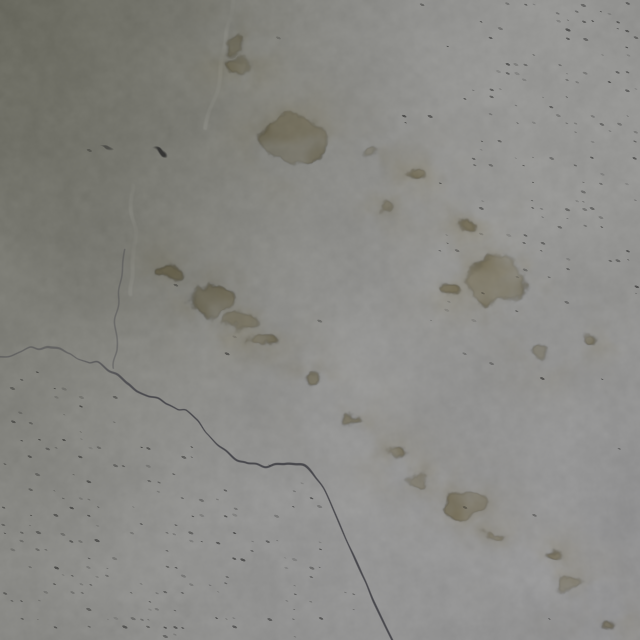
A WebGL 1 fragment shader for this texture:

```glsl
precision highp float;
uniform vec2 u_resolution;

#define SHADE_DARK vec3(0.425, 0.425, 0.385)
#define SHADE_LIGHT vec3(0.583, 0.583, 0.575)
#define STAIN_TINT vec3(0.83, 0.80, 0.70)
#define HALO_TINT vec3(0.95, 0.93, 0.87)
#define CRACK_COLOR vec3(0.27, 0.27, 0.29)
#define CRACK_WIDTH 0.0016
#define STAIN_WARP 0.036
#define STAIN_STEPS 13.0
#define PIT_CELLS 75.0
#define PIT_DENSITY 0.17
#define MOTTLE 0.055
#define GRAIN 0.035

float hash(vec2 p) {
  return fract(sin(dot(p, vec2(127.1, 311.7))) * 43758.5);
}

float noise(vec2 p) {
  vec2 i = floor(p), f = fract(p);
  f = f * f * (3.0 - 2.0 * f);
  float low = mix(hash(i), hash(i + vec2(1.0, 0.0)), f.x);
  float high = mix(hash(i + vec2(0.0, 1.0)), hash(i + vec2(1.0)), f.x);
  return mix(low, high, f.y);
}

float fbm(vec2 p) {
  float sum = 0.0, amp = 0.533;
  for (int i = 0; i < 4; i++) {
    sum += amp * noise(p);
    p = mat2(1.6, 1.2, -1.2, 1.6) * p + 7.3;
    amp *= 0.5;
  }
  return sum;
}

// Height of the main crack, falling from the left edge to the bottom
float crackHeight(float x) {
  float bump = (x - 0.49) / 0.06;
  float wobble = 0.034 * (noise(vec2(x * 14.0, 3.0)) - 0.5)
               + 0.009 * (noise(vec2(x * 65.0, 8.0)) - 0.5);
  return 0.455 - 1.2 * x * x + 0.095 * exp(-bump * bump) + wobble;
}

float mainCrack(vec2 p) {
  float h = crackHeight(p.x);
  float slope = (crackHeight(p.x + 0.002) - crackHeight(p.x - 0.002)) / 0.004;
  return abs(p.y - h) / sqrt(1.0 + slope * slope);
}

// Distance to a straight segment
float segment(vec2 p, vec2 a, vec2 b) {
  vec2 pa = p - a, ba = b - a;
  return length(pa - ba * clamp(dot(pa, ba) / dot(ba, ba), 0.0, 1.0));
}

// Ragged blots scattered along two diagonal bands
float stainDistance(vec2 p) {
  vec2 warped = p + STAIN_WARP * (vec2(fbm(p * 28.0), fbm(p * 28.0 + 31.0)) - 0.5);
  float d = 1.0;
  for (int i = 0; i < 26; i++) {
    float band = mod(float(i), 2.0), k = floor(float(i) / 2.0);
    vec2 seed = vec2(k + 1.0, band * 17.0 + 4.0);
    vec2 jitter = vec2(hash(seed + 5.0), hash(seed + 9.0)) - 0.5;
    vec2 start = mix(vec2(0.34, 0.92), vec2(0.22, 0.61), band);
    vec2 end = mix(vec2(0.92, 0.43), vec2(0.99, 0.02), band);
    vec2 center = mix(start, end, (k + 0.5) / STAIN_STEPS) + jitter * mix(0.11, 0.05, band);
    float big = step(abs(mod(k + 2.0 * band, 7.0) - 3.0), 0.5);
    float radius = mix(mix(0.006, 0.015, hash(seed)), mix(0.039, 0.027, band), big);
    d = min(d, length((warped - center) * vec2(0.85, 1.1)) - radius);
  }
  return d;
}

// Small dark pits, denser at the upper right and below the crack
float pits(vec2 p) {
  vec2 cell = floor(p * PIT_CELLS), f = fract(p * PIT_CELLS);
  vec2 mid = (cell + 0.5) / PIT_CELLS;
  float right = smoothstep(0.55, 0.9, mid.x) * smoothstep(0.35, 0.65, mid.y);
  float below = smoothstep(0.0, 0.1, crackHeight(mid.x) - mid.y);
  float density = PIT_DENSITY * max(right, below) + 0.008;
  vec2 center = 0.35 + 0.3 * vec2(hash(cell + 3.0), hash(cell + 11.0));
  vec2 q = f - center;
  float d = length(vec2(q.x * 0.75, (q.y + 0.3 * q.x) * 1.4));
  float radius = mix(0.07, 0.22, hash(cell + 23.0));
  float shape = 1.0 - smoothstep(radius - 0.07, radius + 0.08, d);
  return shape * step(1.0 - density, hash(cell)) * mix(0.1, 0.45, hash(cell + 41.0));
}

float darkChip(vec2 p, vec2 center, float size) {
  vec2 q = p - center + 0.012 * (vec2(noise(p * 90.0), noise(p * 90.0 + 20.0)) - 0.5);
  return 1.0 - smoothstep(size * 0.3, size, length(vec2(q.x, (q.y + 0.4 * q.x) * 2.0)));
}

void main() {
  vec2 p = gl_FragCoord.xy / u_resolution;
  float soft = max(0.0012, 0.8 / u_resolution.y);

  // Concrete, shaded towards the upper left
  float light = smoothstep(0.0, 0.78, length((p - vec2(0.0, 1.0)) * vec2(1.0, 0.8)));
  light -= 0.2 * (1.0 - smoothstep(0.0, 0.5, p.x)) * (1.0 - smoothstep(0.2, 0.8, p.y));
  vec3 color = mix(SHADE_DARK, SHADE_LIGHT, light);
  color += vec3(-0.003, -0.003, 0.008) * smoothstep(0.7, 0.1, p.y) * p.x;
  color += MOTTLE * (fbm(p * vec2(7.0, 9.0)) - 0.5);
  color += GRAIN * (fbm(p * 75.0) - 0.5);

  // Stains with a faint halo and a darker rim
  float d = stainDistance(p);
  float halo = exp(-max(d, 0.0) / 0.03) * smoothstep(0.3, 0.7, fbm(p * 16.0 + 50.0));
  color *= mix(vec3(1.0), HALO_TINT, halo);
  float strength = mix(0.55, 1.0, smoothstep(0.3, 0.65, noise(p * 20.0 + 13.0)));
  float fill = 1.0 - smoothstep(-0.003, 0.003, d);
  color *= mix(vec3(1.0), STAIN_TINT, fill * strength);
  color *= 1.0 - 0.13 * strength * exp(-d * d / 0.000009);

  // Pale seams
  vec2 bent = p + vec2(0.012 * (noise(p.yy * 22.0) - 0.5), 0.0);
  float seam = min(segment(bent, vec2(0.375, 1.02), vec2(0.325, 0.8)),
                   segment(bent, vec2(0.21, 0.71), vec2(0.205, 0.54)));
  color += 0.045 * (1.0 - smoothstep(0.001, 0.005, seam)) * noise(p * 35.0);

  // Main crack and its thin upright branch
  float width = CRACK_WIDTH * mix(0.5, 1.2, noise(p * 25.0));
  float crack = 1.0 - smoothstep(width - soft, width + soft, mainCrack(p));
  crack *= mix(0.5, 0.95, smoothstep(0.1, 0.25, p.x));
  float branch = segment(bent, vec2(0.193, 0.61), vec2(0.176, 0.425));
  branch = 0.4 * (1.0 - smoothstep(0.0, 0.0012 + soft, branch));
  color = mix(color, CRACK_COLOR, max(crack, branch));

  // Pits and two chips
  color *= 1.0 - pits(p);
  float chips = max(darkChip(p, vec2(0.25, 0.765), 0.014), 0.6 * darkChip(p, vec2(0.165, 0.77), 0.009));
  color = mix(color, vec3(0.16), 0.85 * chips);

  gl_FragColor = vec4(color, 1.0);
}
```
